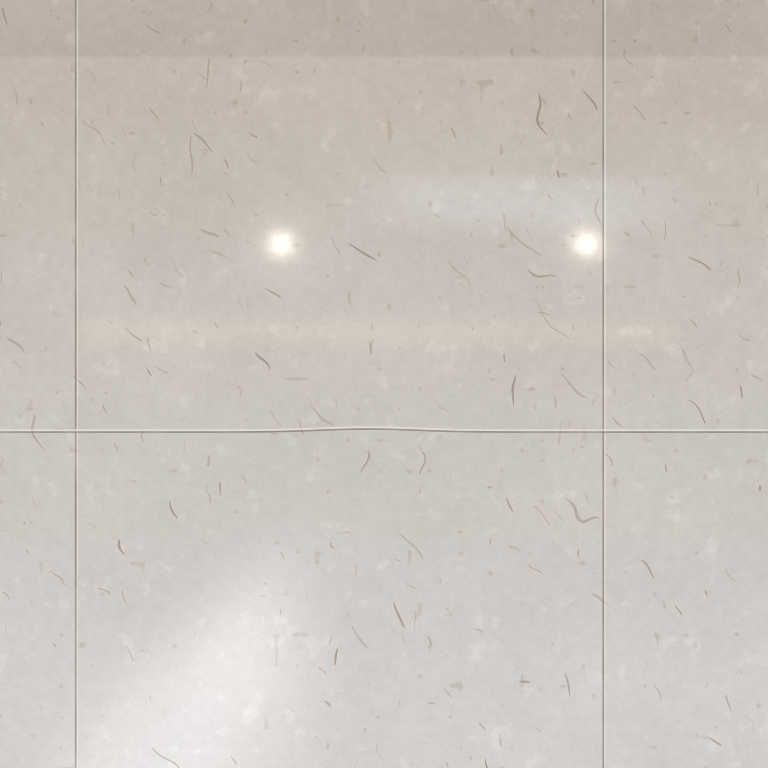
This texture is drawn by a Shadertoy shader. Its source:

```glsl
// Polished cream marble tiles with thin joints, brown veins and soft reflected lights.

const vec2 TILE_SIZE = vec2(0.687, 0.900);
const vec2 JOINT_ORIGIN = vec2(0.0985, 0.439);
const vec3 STONE_LOW = vec3(0.825, 0.810, 0.798);
const vec3 STONE_MID = vec3(0.795, 0.771, 0.748);
const vec3 STONE_HIGH = vec3(0.765, 0.727, 0.685);
const vec3 VEIN_BROWN = vec3(0.56, 0.46, 0.37);
const vec3 VEIN_GREY = vec3(0.53, 0.50, 0.47);
const vec3 JOINT_DARK = vec3(0.52, 0.49, 0.45);
const vec3 JOINT_LIGHT = vec3(0.90, 0.885, 0.86);

vec2 hash22(vec2 p) {
    vec3 q = fract(p.xyx * vec3(0.1031, 0.1030, 0.0973));
    q += dot(q, q.yzx + 33.33);
    return fract((q.xx + q.yz) * q.zy);
}

float noise(vec2 p) {
    vec2 i = floor(p), f = fract(p);
    f = f * f * (3.0 - 2.0 * f);
    float low = mix(hash22(i).x, hash22(i + vec2(1, 0)).x, f.x);
    float high = mix(hash22(i + vec2(0, 1)).x, hash22(i + vec2(1, 1)).x, f.x);
    return mix(low, high, f.y);
}

float fbm(vec2 p) {
    float sum = 0.0, amp = 0.5;
    for (int i = 0; i < 4; i++) {
        sum += amp * noise(p);
        p = mat2(1.6, 1.2, -1.2, 1.6) * p + 7.3;
        amp *= 0.5;
    }
    return sum;
}

// Soft-edged interval: one inside [a, b], fading over the given width.
float band(float x, float a, float b, float soft) {
    return smoothstep(a - soft, a + soft, x) * (1.0 - smoothstep(b - soft, b + soft, x));
}

float line(float d, float halfWidth, float px) {
    return 1.0 - smoothstep(halfWidth - 0.6 * px, halfWidth + 0.6 * px, abs(d));
}

float glow(vec2 p, vec2 center, vec2 radius) {
    vec2 q = (p - center) / radius;
    return exp(-dot(q, q));
}

// Short tapered strokes scattered on a jittered grid; x = coverage, y = tint.
vec2 veins(vec2 uv, float cells, float density, float halfWidth, float px) {
    vec2 p = uv * cells;
    p += 0.30 * (vec2(noise(p * 2.3), noise(p * 2.3 + 41.0)) - 0.5);
    vec2 cell = floor(p), result = vec2(0.0);
    for (int y = -1; y <= 1; y++)
    for (int x = -1; x <= 1; x++) {
        vec2 id = cell + vec2(x, y);
        vec2 place = hash22(id + 3.7), shape = hash22(id + 91.3), look = hash22(id + 47.9);
        float angle = mix(-1.75, -0.45, shape.x);
        vec2 dir = vec2(cos(angle), sin(angle));
        vec2 q = p - id - place;
        float along = dot(q, dir) / mix(0.12, 0.50, shape.y * shape.y);
        float across = (dir.x * q.y - dir.y * q.x) / cells;
        float taper = max(1.0 - along * along, 0.0);
        float stroke = line(across, halfWidth * (0.35 + 0.65 * taper), px);
        stroke *= smoothstep(0.0, 0.4, taper) * step(look.x, density) * mix(0.25, 0.85, look.y);
        if (stroke > result.x) result = vec2(stroke, place.x);
    }
    return result;
}

// Stone body: vertical tone, mottling, pale flecks and fine grain.
vec3 stone(vec2 uv) {
    vec3 color = mix(STONE_LOW, STONE_MID, smoothstep(0.0, 0.5, uv.y));
    color = mix(color, STONE_HIGH, smoothstep(0.45, 0.93, uv.y));
    color -= 0.035 * smoothstep(0.922, 0.930, uv.y);
    color += 0.035 * (fbm(uv * 9.0) - 0.47) + 0.035 * (fbm(uv * 95.0) - 0.47);
    color += 0.028 * smoothstep(0.62, 0.76, fbm(uv * 42.0 + 19.0));
    color -= vec3(0.05, 0.06, 0.07) * smoothstep(0.91, 0.99, noise(uv * 75.0 + 5.0));
    return color + 0.018 * (noise(uv * 400.0) - 0.5);
}

vec3 addVeins(vec3 color, vec2 uv, float px) {
    float cluster = smoothstep(0.38, 0.65, fbm(uv * 4.0 + 11.0));
    cluster = max(cluster, glow(uv, vec2(0.77, 0.48), vec2(0.16, 0.09)));
    vec2 coarse = veins(uv, 15.0, 0.12 + 0.38 * cluster, 0.0014, px);
    vec2 fine = veins(uv + 5.3, 34.0, 0.08 + 0.20 * cluster, 0.0009, px);
    color = mix(color, mix(VEIN_GREY, VEIN_BROWN, coarse.y), 0.75 * coarse.x);
    return mix(color, mix(VEIN_GREY, VEIN_BROWN, fine.y), 0.5 * fine.x);
}

// Dark grooves with a lit edge; the level joint rises slightly mid-tile.
vec3 addJoints(vec3 color, vec2 uv, float px) {
    vec2 p = uv - JOINT_ORIGIN;
    p.y -= 0.004 * exp(-pow((uv.x - 0.48) / 0.09, 2.0));
    vec2 d = p - TILE_SIZE * round(p / TILE_SIZE);
    float wear = 0.6 + 0.4 * noise(uv * 30.0);
    color = mix(color, JOINT_LIGHT, 0.55 * line(d.x - 0.0022, 0.0011, px));
    color = mix(color, JOINT_DARK, 0.85 * wear * line(d.x, 0.0011, px));
    color = mix(color, JOINT_DARK, 0.80 * wear * line(d.y + 0.0016, 0.0011, px));
    return mix(color, JOINT_LIGHT, 0.75 * line(d.y - 0.0008, 0.0012, px));
}

// Mirror-like sheen: pale window, warm strip, two lamps and a slanted flare.
vec3 addReflections(vec3 color, vec2 uv) {
    float window = band(uv.x, 0.50, 0.86, 0.09) * band(uv.y, 0.705, 0.770, 0.022);
    color += vec3(0.030, 0.042, 0.058) * window;
    color += vec3(0.030, 0.028, 0.012) * band(uv.x, 0.10, 0.88, 0.03) * band(uv.y, 0.553, 0.583, 0.018);
    float axis = 0.22 + 0.52 * uv.y;
    float flare = exp(-pow((uv.x - axis) / mix(0.15, 0.065, smoothstep(0.0, 0.3, uv.y)), 2.0));
    color += vec3(0.105, 0.112, 0.118) * flare * (1.0 - smoothstep(0.12, 0.36, uv.y));
    for (int i = 0; i < 2; i++) {
        vec2 lamp = vec2(0.366 + 0.398 * float(i), 0.682);
        float ripple = 0.88 + 0.24 * noise(uv * 160.0);
        color += vec3(0.30, 0.30, 0.27) * ripple * glow(uv, lamp, vec2(0.018, 0.017));
        color += 0.045 * glow(uv, lamp, vec2(0.050));
    }
    return color;
}

void mainImage(out vec4 fragColor, in vec2 fragCoord) {
    vec2 uv = fragCoord / iResolution.xy;
    float px = 1.0 / iResolution.y;
    vec3 color = addVeins(stone(uv), uv, px);
    color = addJoints(color, uv, px);
    fragColor = vec4(clamp(addReflections(color, uv), 0.0, 1.0), 1.0);
}
```
